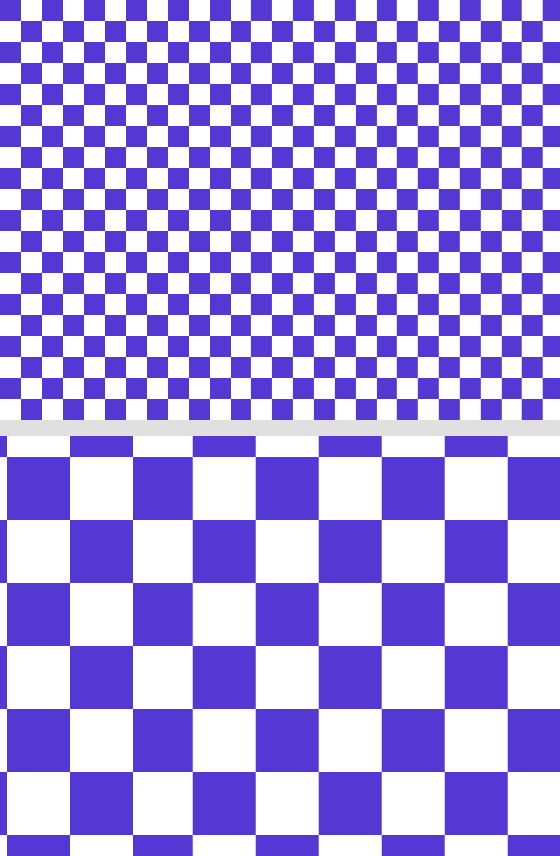
Top: the whole. Bottom: its middle third, enlarged.
This pattern is drawn by a WebGL 1 fragment shader. Its source:

```glsl
precision highp float;

uniform vec2 u_resolution;

const vec3 PAPER = vec3(1.0);
const vec3 VIOLET = vec3(0.33, 0.22, 0.83);
const float ROWS = 20.0;         // squares over the canvas height
const float FIRST_SEAM = 0.58;   // seams, in canvas heights from the left
const float SEAM_STEP = 0.326;
const float SEAM_LOSS = 0.0026;  // width taken from a column holding a seam
const int SEAMS = 3;

// Skips a sliver of the pattern at each seam, narrowing that column.
float skipSeams(float x) {
  float shifted = x;
  for (int i = 0; i < SEAMS; i++) {
    shifted += SEAM_LOSS * step(FIRST_SEAM + SEAM_STEP * float(i), x);
  }
  return shifted;
}

// Signed distance to the nearest cell edge, positive inside odd cells.
vec2 stripeDistance(vec2 cell) {
  return 0.5 - abs(mod(cell - 0.5, 2.0) - 1.0);
}

void main() {
  vec2 position = gl_FragCoord.xy / u_resolution.y;
  position.x = skipSeams(position.x);

  // Alternating stripes on both axes, smoothed over one pixel
  float pixel = ROWS / u_resolution.y;
  vec2 stripes = clamp(2.0 * stripeDistance(position * ROWS) / pixel, -1.0, 1.0);

  // Their product gives the checkerboard
  float ink = 0.5 - 0.5 * stripes.x * stripes.y;
  gl_FragColor = vec4(mix(PAPER, VIOLET, ink), 1.0);
}
```
